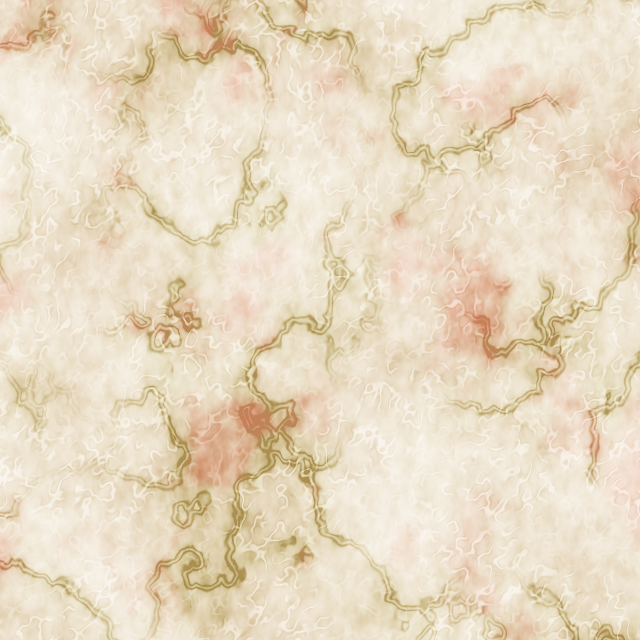
Write a Shadertoy shader that draws this texture.

```glsl
// Cream marble with olive-brown outlined veins, rust clouds and fine pale filigree.

// Light absorbed per unit of mineral density, by channel
const vec3 CREAM_ABSORB = vec3(0.34, 0.57, 1.00);
const vec3 OLIVE_ABSORB = vec3(0.36, 0.51, 1.02);
const vec3 RUST_ABSORB  = vec3(0.19, 0.63, 0.90);

// Overall tone: density = BASE_DENSITY * exp(CONTRAST * stain)
const float BASE_DENSITY = 0.25;
const float CONTRAST     = 0.56;
const float STAIN_BIAS   = -0.55;

// Feature sizes, in units of the canvas height
const float VEIN_SCALE     = 3.9;
const float VEIN_OFFSET    = 0.0036;
const float VEIN_EDGE      = 0.0022;
const float HALO_WIDTH     = 0.12;
const float CLOUD_SCALE    = 3.2;
const float RUST_SCALE     = 4.6;
const float FILIGREE_SCALE = 43.0;
const float GRAIN_SCALE    = 34.0;

// Feature strengths
const float HALO_GAIN     = 1.7;
const float VEIN_GAIN     = 1.5;
const float CLOUD_GAIN    = 1.8;
const float RUST_GAIN     = 1.1;
const float FILIGREE_GAIN = 1.15;
const float GRAIN_GAIN    = 0.9;

const mat2 OCTAVE_TURN = mat2(0.8, 0.6, -0.6, 0.8);

vec2 latticeGradient(vec2 cell) {
    vec3 h = fract(cell.xyx * 0.1031);
    h += dot(h, h.yzx + 33.33);
    float angle = 6.2832 * fract((h.x + h.y) * h.z);
    return vec2(cos(angle), sin(angle));
}

float gradientNoise(vec2 p) {
    vec2 i = floor(p), f = p - i;
    vec2 u = f * f * f * (f * (f * 6.0 - 15.0) + 10.0);
    float a = dot(latticeGradient(i), f);
    float b = dot(latticeGradient(i + vec2(1, 0)), f - vec2(1, 0));
    float c = dot(latticeGradient(i + vec2(0, 1)), f - vec2(0, 1));
    float d = dot(latticeGradient(i + vec2(1, 1)), f - vec2(1, 1));
    return mix(mix(a, b, u.x), mix(c, d, u.x), u.y);
}

float fbm(vec2 p, int octaves, float gain) {
    float sum = 0.0, amplitude = 1.0;
    for (int k = 0; k < octaves; k++) {
        sum += amplitude * gradientNoise(p);
        p = OCTAVE_TURN * p * 2.03 + 17.3;
        amplitude *= gain;
    }
    return sum;
}

// Signed field whose zero line is the vein
float veinField(vec2 p) {
    return fbm(p * VEIN_SCALE * vec2(1.1, 0.9) + 21.7, 5, 0.46);
}

// Short pale strokes with a darker rim
float filigree(vec2 p) {
    vec2 q = OCTAVE_TURN * p * FILIGREE_SCALE * vec2(1.1, 0.85) + 63.1;
    float field = gradientNoise(q) + 0.45 * gradientNoise(q * 1.9 + 8.4);
    float level = abs(field - 0.06);
    float broken = smoothstep(-0.22, 0.16, gradientNoise(q * 0.8 + 41.6));
    float stroke = 1.0 - smoothstep(0.03, 0.13, level);
    float rim = exp(-pow((level - 0.20) / 0.07, 2.0));
    return broken * (0.4 * rim - stroke);
}

void mainImage(out vec4 fragColor, in vec2 fragCoord) {
    vec2 p = fragCoord / iResolution.y;

    // Small wiggle shared by the veins
    vec2 wiggle = vec2(gradientNoise(p * 46.0 + 3.7), gradientNoise(p * 46.0 + 71.2));
    vec2 q = p + 0.006 * wiggle;

    // Veins: distance from field over slope, drawn as a twin dark outline
    float field = veinField(q);
    vec2 stepSize = vec2(0.002, 0.0);
    vec2 slope = vec2(veinField(q + stepSize.xy), veinField(q + stepSize.yx)) - field;
    float veinDistance = abs(field) / max(length(slope) / stepSize.x, 4.0);
    float presence = smoothstep(-0.28, 0.22, fbm(p * 3.1 + 90.3, 2, 0.5));
    float outline = exp(-pow((veinDistance - VEIN_OFFSET) / VEIN_EDGE, 2.0));
    float core = exp(-pow(veinDistance / (0.8 * VEIN_EDGE), 2.0));
    float vein = presence * (outline - 0.25 * core);
    float halo = presence * exp(-abs(field) / HALO_WIDTH);

    // Rust: ragged clouds and thin leaning threads
    float rustCloud = smoothstep(0.08, 0.62, fbm(p * RUST_SCALE + 47.9, 5, 0.55));
    vec2 lean = mat2(0.91, 0.41, -0.41, 0.91) * q;
    float threadField = abs(fbm(lean * vec2(4.6, 2.3) + 12.6, 5, 0.48));
    float threadPresence = smoothstep(0.0, 0.3, gradientNoise(p * 3.6 + 55.2));
    float thread = threadPresence * exp(-threadField / 0.035);
    float rust = clamp(rustCloud + 0.6 * thread, 0.0, 1.0);

    // Cloudy ground, fibrous grain and filigree
    float cloud = fbm(p * CLOUD_SCALE + 5.4, 4, 0.5);
    float grain = fbm(p * GRAIN_SCALE * vec2(1.2, 0.8) + 29.5, 3, 0.6);
    float etched = 0.35 + 0.65 * smoothstep(-0.2, 0.2, gradientNoise(p * 6.3 + 33.8));

    float stain = STAIN_BIAS + CLOUD_GAIN * cloud + HALO_GAIN * halo + VEIN_GAIN * vein
                + RUST_GAIN * rust + GRAIN_GAIN * grain
                + FILIGREE_GAIN * etched * filigree(p);

    // Tint the stone by absorption
    float density = BASE_DENSITY * exp(CONTRAST * min(stain, 2.7));
    vec3 absorb = mix(CREAM_ABSORB, OLIVE_ABSORB, clamp(1.3 * halo, 0.0, 1.0));
    absorb = mix(absorb, RUST_ABSORB, 0.85 * rust);
    fragColor = vec4(exp(-density * absorb), 1.0);
}
```
